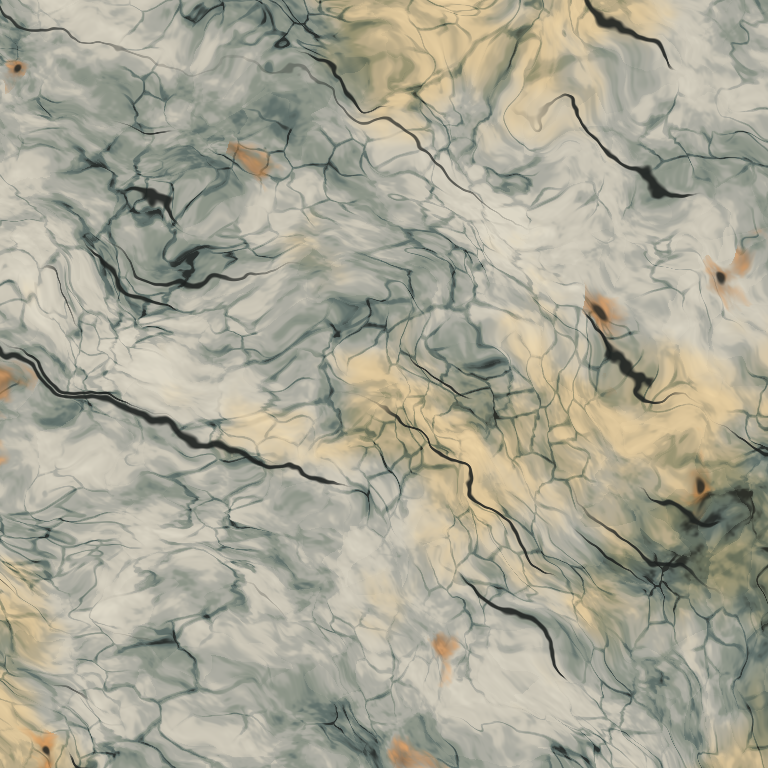
Write a WebGL 2 fragment shader that draws this texture.

```glsl
#version 300 es
precision highp float;
// Weathered grey-green rock face with pale facets, fine cracks and dark fissures.
// Bent strata coordinates stretch layered noise into beds; warped cellular noise
// breaks the pale middle into facets; repeated bed lines open into fissures.

uniform vec2 u_resolution;
out vec4 fragColor;

const vec3 DARK  = vec3(0.17, 0.19, 0.18);
const vec3 SLATE = vec3(0.38, 0.44, 0.42);
const vec3 SAGE  = vec3(0.55, 0.58, 0.53);
const vec3 STONE = vec3(0.67, 0.67, 0.63);
const vec3 CREAM = vec3(0.79, 0.77, 0.71);
const vec3 RUST  = vec3(0.67, 0.43, 0.22);
const vec3 OCHRE_TINT = vec3(1.10, 0.99, 0.80);

const vec2 PALE_CENTRE = vec2(0.48, 0.55);
const float BED_CONTRAST = 2.1;
const float MOTTLE_CONTRAST = 1.9;
const float GRAIN_CONTRAST = 1.1;
const float RELIEF = 1.3;
const float CRACK_DEPTH = 1.5;
const float FISSURE_WIDTH = 0.011;

float hash(vec2 p) {
    vec3 q = fract(p.xyx * vec3(0.1031, 0.1030, 0.0973));
    q += dot(q, q.yzx + 33.33);
    return fract((q.x + q.y) * q.z);
}

// Smooth value noise in -1..1
float noise(vec2 p) {
    vec2 i = floor(p), f = fract(p);
    f = f * f * (3.0 - 2.0 * f);
    float low  = mix(hash(i), hash(i + vec2(1, 0)), f.x);
    float high = mix(hash(i + vec2(0, 1)), hash(i + vec2(1, 1)), f.x);
    return 2.0 * mix(low, high, f.y) - 1.0;
}

float fbm(vec2 p, int octaves) {
    float sum = 0.0, amplitude = 0.5;
    for (int i = 0; i < octaves; i++) {
        sum += amplitude * noise(p);
        p = mat2(1.6, 1.2, -1.2, 1.6) * p + 9.7;
        amplitude *= 0.54;
    }
    return sum;
}

// Cellular noise: distance to the seed, gap to the next seed, cell value
vec3 cells(vec2 p) {
    vec2 base = floor(p);
    float nearest = 9.0, second = 9.0, value = 0.0;
    for (int y = -1; y <= 1; y++)
    for (int x = -1; x <= 1; x++) {
        vec2 cell = base + vec2(x, y);
        vec2 seed = cell + vec2(hash(cell + 3.7), hash(cell + 51.3));
        float d = distance(p, seed);
        if (d < nearest) {
            second = nearest;
            nearest = d;
            value = hash(cell + 87.1);
        } else {
            second = min(second, d);
        }
    }
    return vec3(nearest, second - nearest, value);
}

float mottling(vec2 strata) {
    return fbm(strata * vec2(11.0, 19.0) + 30.0, 5);
}

// Rock colour from a tone centred on zero
vec3 rockColour(float tone) {
    vec3 c = mix(DARK, SLATE, smoothstep(-2.8, -1.6, tone));
    c = mix(c, SAGE, smoothstep(-1.6, -0.7, tone));
    c = mix(c, STONE, smoothstep(-0.7, 0.1, tone));
    c = mix(c, CREAM, smoothstep(0.1, 1.0, tone));
    return c * (1.0 + 0.06 * clamp(tone - 1.0, 0.0, 1.5));
}

void main() {
    vec2 p = gl_FragCoord.xy / min(u_resolution.x, u_resolution.y);
    vec2 warp = vec2(fbm(p * 5.0, 4), fbm(p * 5.0 + 17.0, 4));
    float middle = exp(-6.0 * dot(p - PALE_CENTRE, p - PALE_CENTRE));

    // Strata fall to the right, more steeply toward the bottom
    float across = p.y + p.x * (0.65 - 0.35 * p.y);
    across += 0.025 * sin(7.0 * p.x + 1.0) + 0.012 * sin(15.0 * p.x + 6.0 * p.y);
    vec2 strata = vec2(p.x - 0.4 * p.y, across) + 0.07 * warp;

    // Beds, mottling, grain and raking light
    float mottle = mottling(strata);
    float grain = fbm(strata * vec2(42.0, 80.0), 3);
    float tone = 0.25 + 0.9 * (middle - 0.42);
    tone += BED_CONTRAST * fbm(strata * vec2(2.2, 6.0) + 4.0, 5);
    tone += MOTTLE_CONTRAST * mottle + GRAIN_CONTRAST * grain;
    tone += RELIEF * (mottle - mottling(strata + vec2(-0.003, 0.005)));

    // Facets and their broken cracks, at two sizes
    for (int i = 0; i < 2; i++) {
        float scale = i == 0 ? 13.0 : 27.0;
        vec3 facet = cells((strata + 0.05 * warp.yx) * scale * vec2(0.8, 1.1) + 0.5 * mottle);
        float broken = smoothstep(-0.15, 0.5, noise(p * scale * 0.6 + 12.0) + 0.5 * middle - 0.2);
        tone += 0.45 * (facet.z - 0.5);
        tone -= CRACK_DEPTH * broken * (1.0 - smoothstep(0.02, 0.13, facet.y));
    }

    // Winding creases along the beds
    float crease = abs(fbm(strata * vec2(6.0, 15.0) + 70.0, 4));
    tone -= 1.3 * (1.0 - smoothstep(0.004, 0.035, crease)) * smoothstep(-0.1, 0.5, noise(p * 8.0 + 5.0));

    // Fissures open on parts of the bed lines, each with a soft shadow
    float fissure = 0.0;
    for (int i = 0; i < 2; i++) {
        float layer = float(i), rate = 4.5 + 6.5 * layer;
        float bed = strata.y * rate + 0.3 * layer;
        float id = floor(bed);
        float d = abs((fract(bed) - 0.5) / rate + 0.012 * fbm(p * 26.0, 3));
        float open = noise(vec2(strata.x * (3.0 + 4.0 * layer) + id * 7.3, id * 5.1 + 20.0 * layer));
        open = smoothstep(0.05 + 0.15 * layer, 0.75, open) * (1.0 - 0.8 * middle);
        float width = 0.001 + FISSURE_WIDTH * open / (1.0 + layer);
        fissure = max(fissure, smoothstep(0.0, 0.25, open) * (1.0 - smoothstep(0.3 * width, width, d)));
        tone -= 1.2 * open * exp(-d / 0.022);
    }
    vec3 colour = rockColour(tone);

    // Ochre stains, rust spots and small pits
    float stain = smoothstep(0.08, 0.5, fbm(p * 4.0 + 40.0, 4) + 0.3 * mottle);
    colour *= mix(vec3(1.0), OCHRE_TINT, 0.8 * stain);
    vec3 spot = cells(p * 9.0 + 1.4 * warp);
    float rust = step(0.86, spot.z) * (1.0 - smoothstep(0.03, 0.36, spot.x - 0.25 * grain));
    colour = mix(colour, RUST * (0.9 + 0.6 * grain), 0.65 * rust);
    float pit = step(0.95, spot.z) * (1.0 - smoothstep(0.05, 0.12, spot.x));
    colour = mix(colour, DARK * 0.7, max(0.9 * fissure, 0.8 * pit));

    fragColor = vec4(clamp(colour, 0.0, 1.0), 1.0);
}
```
